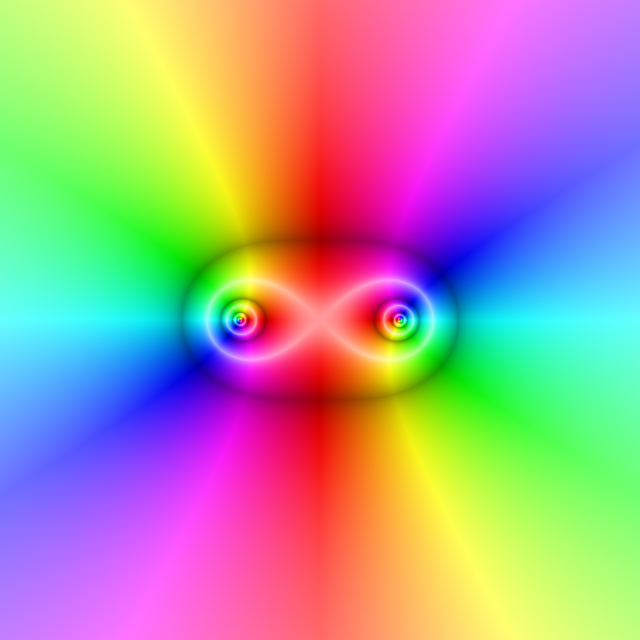
Reproduce this background procedurally as a WebGL 1 fragment shader.

```glsl
precision highp float;

uniform vec2 u_resolution;

const float TAU = 6.2831853;
const float E = 2.7182818;
const float HALF_SPAN = 4.0; // plane units from centre to canvas edge
const int SAMPLES = 2;       // per axis

vec2 complexSquare(vec2 z) {
    return vec2(z.x * z.x - z.y * z.y, 2.0 * z.x * z.y);
}

vec3 hsvToRgb(float hue, float saturation, float value) {
    vec3 ramp = abs(fract(hue + vec3(0.0, 2.0, 1.0) / 3.0) * 6.0 - 3.0) - 1.0;
    return value * mix(vec3(1.0), clamp(ramp, 0.0, 1.0), saturation);
}

float easeOutCubic(float t) {
    float rest = 1.0 - t;
    return 1.0 - rest * rest * rest;
}

// Position within the bands bounded by 0, 1, e, e^2, ...
float bandPosition(float magnitude) {
    if (magnitude <= 1.0) return magnitude;
    float bandStart = exp(floor(log(magnitude)));
    return fract((magnitude - bandStart) / (bandStart * (E - 1.0)));
}

// Hue follows the angle; pale and dark contours follow the magnitude
vec3 domainColor(float angle, float magnitude) {
    float middle = 1.0 - abs(2.0 * bandPosition(magnitude) - 1.0);
    float saturation = mix(0.4, 1.0, easeOutCubic(middle));
    float value = mix(0.6, 1.0, easeOutCubic(1.0 - middle));
    return hsvToRgb(angle / TAU, saturation, value);
}

// Two poles at -1 and +1 on the real axis
vec3 twinPoleField(vec2 z) {
    vec2 w = vec2(1.0, 0.0) - complexSquare(z);
    return domainColor(atan(w.y, w.x), 1.0 / max(length(w), 0.00001));
}

void main() {
    float scale = 2.0 * HALF_SPAN / min(u_resolution.x, u_resolution.y);
    vec3 color = vec3(0.0);

    // Average a small grid to smooth the fine rings
    for (int j = 0; j < SAMPLES; j++) {
        for (int i = 0; i < SAMPLES; i++) {
            vec2 offset = (vec2(float(i), float(j)) + 0.5) / float(SAMPLES) - 0.5;
            vec2 z = (gl_FragCoord.xy + offset - 0.5 * u_resolution) * scale;
            color += twinPoleField(z);
        }
    }
    gl_FragColor = vec4(color / float(SAMPLES * SAMPLES), 1.0);
}
```
